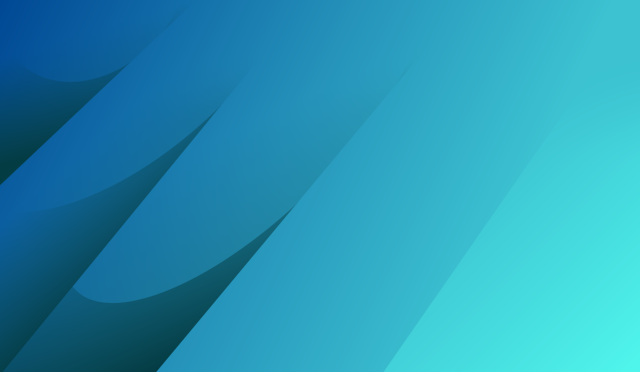
A Shadertoy shader for this background:

```glsl
// Overlapping diagonal sheets running from deep blue to bright aqua.
// Each left-hand sheet is cut by a slanted edge, darkens toward its foot,
// and carries a lighter elliptical lobe; sheets are painted right to left.

const vec3 NAVY   = vec3(0.00, 0.28, 0.58);
const vec3 BLUE   = vec3(0.07, 0.43, 0.66);
const vec3 CYAN   = vec3(0.145, 0.575, 0.73);
const vec3 TEAL   = vec3(0.235, 0.76, 0.82);
const vec3 AQUA   = vec3(0.31, 0.955, 0.92);
const vec3 SHADOW = vec3(0.015, 0.235, 0.265);

const float LOBE_SHADE = 0.35; // share of the shadow that reaches a lobe

// Piecewise linear gradient shared by all sheets
vec3 skyGradient(vec2 q) {
    float t = q.x + 0.5 * q.y;
    vec3 c = mix(NAVY, BLUE, clamp(t / 0.49, 0.0, 1.0));
    c = mix(c, CYAN, clamp((t - 0.49) / 0.47, 0.0, 1.0));
    return mix(c, TEAL, clamp((t - 0.96) / 0.69, 0.0, 1.0));
}

// Signed distance to the line foot-head, negative on its left
float edgeDistance(vec2 q, vec2 foot, vec2 head) {
    vec2 along = normalize(head - foot);
    return dot(q - foot, vec2(-along.y, along.x));
}

// Approximate distance to an ellipse whose long axis rises at 45 degrees
float lobeDistance(vec2 q, vec2 centre, vec2 radii) {
    vec2 d = q - centre;
    vec2 m = vec2(d.x - d.y, d.x + d.y) * sqrt(0.5);
    float f = length(m / radii);
    return (f - 1.0) * f / max(length(m / (radii * radii)), 1e-4);
}

// Coverage of the inside of a shape, smoothed over about one pixel
float cover(float dist, float pixel) {
    return 1.0 - smoothstep(-0.75 * pixel, 0.75 * pixel, dist);
}

// Lays a shaded sheet over the colour below it.
// ramp holds the sideways slant, start and span of the shadow.
vec3 paintSheet(vec3 below, vec3 base, vec2 q, float pixel, vec2 foot,
                vec2 head, vec2 centre, vec2 radii, vec3 ramp) {
    float shade = clamp((q.y + ramp.x * q.x - ramp.y) / ramp.z, 0.0, 1.0);
    shade *= smoothstep(head.y - 0.15, head.y + 0.05, q.y);
    float lobe = cover(lobeDistance(q, centre, radii), pixel);
    shade *= mix(1.0, LOBE_SHADE, lobe);
    float sheet = cover(edgeDistance(q, foot, head), pixel);
    return mix(below, mix(base, SHADOW, shade), sheet);
}

void mainImage(out vec4 fragColor, in vec2 fragCoord) {
    // Canvas-height units, with y measured down from the top
    float pixel = 1.0 / iResolution.y;
    vec2 q = vec2(fragCoord.x, iResolution.y - fragCoord.y) * pixel;

    vec3 base = skyGradient(q);
    vec3 color = base;

    // Bright corner sheet, its edge fading out near the top
    float glow = clamp(0.21 * (q.x + q.y) + 0.395, 0.0, 1.0);
    vec3 corner = mix(TEAL, AQUA, clamp((glow - 0.76) / 0.195, 0.0, 1.0));
    float right = 1.0 - cover(edgeDistance(q, vec2(1.031, 1.0), vec2(1.540, 0.268)), pixel);
    color = mix(color, corner, right * smoothstep(0.10, 0.45, q.y));

    // Middle, left and upper-left sheets
    color = paintSheet(color, base, q, pixel, vec2(0.420, 1.0), vec2(1.049, 0.246),
                       vec2(0.665, 0.319), vec2(0.652, 0.257), vec3(0.48, 0.658, 0.536));
    color = paintSheet(color, base, q, pixel, vec2(0.007, 1.0), vec2(0.592, 0.286),
                       vec2(0.364, 0.047), vec2(0.663, 0.330), vec3(0.88, 0.603, 0.424));
    color = paintSheet(color, base, q, pixel, vec2(0.0, 0.498), vec2(0.480, 0.045),
                       vec2(0.252, -0.031), vec2(0.281, 0.217), vec3(0.30, 0.156, 0.290));

    fragColor = vec4(color, 1.0);
}
```
